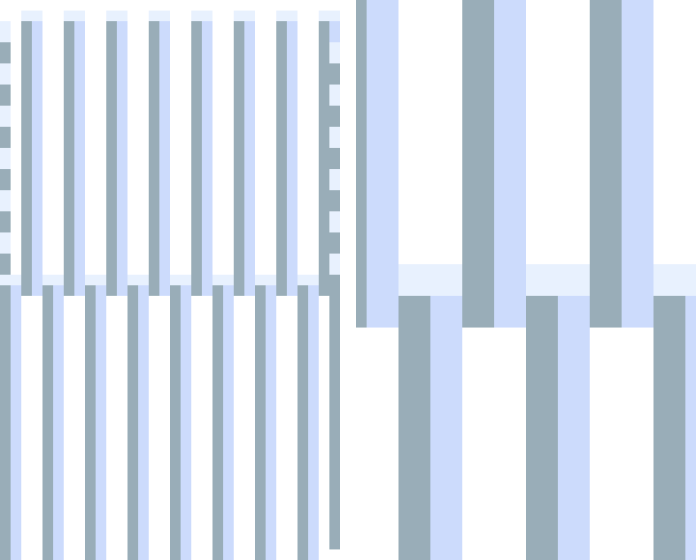
Left: the whole. Right: its middle third, enlarged.
A Shadertoy shader for this pattern:

```glsl
// Two staggered tiers of shaded, pale-capped bars on a white ground,
// with a checkered strip down each side of the upper tier.
// Each colour is looked up on a 32 x 53 grid, then blended across cell borders.

const vec3 WHITE = vec3(1.0);
const vec3 GREY  = vec3(0.60, 0.68, 0.72);
const vec3 BLUE  = vec3(0.80, 0.86, 0.99);
const vec3 PALE  = vec3(0.91, 0.945, 0.995);

// One tier: a bar two cells wide every four columns, topped by a cap row
vec3 barTier(int phase, int row, int capRow) {
    if (row < capRow || phase > 1) return WHITE;
    if (row == capRow) return PALE;
    return phase == 0 ? GREY : BLUE;
}

// Colour of a grid cell; rows count down from the top
vec3 cellColour(ivec2 cell) {
    cell = clamp(cell, ivec2(0), ivec2(31, 52));
    int col = cell.x, row = cell.y;

    // Side strips alternate every two rows
    bool evenPair = (row / 2) % 2 == 0;
    if (col == 0 && row >= 2 && row < 26) return evenPair ? GREY : PALE;
    if (col == 31 && row >= 4) {
        if (row < 26) return evenPair ? PALE : GREY;
        return row < 52 ? GREY : WHITE;
    }

    // The upper tier overlaps the start of the lower one by two rows
    int phase = col % 4;
    if (phase >= 2) return row < 28 ? barTier(phase - 2, row, 1) : WHITE;
    return barTier(phase, row, 26);
}

void mainImage(out vec4 fragColor, in vec2 fragCoord) {
    vec2 grid = vec2(32.0, 53.0);
    vec2 uv = fragCoord / iResolution.xy;
    vec2 p = vec2(uv.x, 1.0 - uv.y) * grid - 0.5;

    // Blend neighbouring cells over one pixel at their shared border
    vec2 pixel = grid / iResolution.xy;
    vec2 blend = clamp((fract(p) - 0.5) / pixel + 0.5, 0.0, 1.0);
    ivec2 cell = ivec2(floor(p));

    vec3 upper = mix(cellColour(cell), cellColour(cell + ivec2(1, 0)), blend.x);
    vec3 lower = mix(cellColour(cell + ivec2(0, 1)), cellColour(cell + ivec2(1, 1)), blend.x);
    fragColor = vec4(mix(upper, lower, blend.y), 1.0);
}
```
